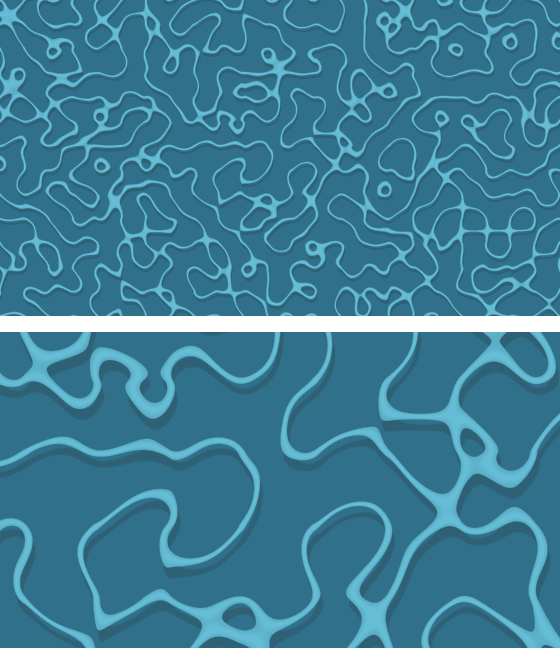
Top, the full canvas; bottom, a detail of the centre.
Write a Shadertoy shader that draws this texture.

```glsl
// Pale, winding ribbons over deep teal, each casting a short drop shadow.
// The ribbons are the narrow band around the zero level of a gradient noise;
// dividing by the local slope gives them evenly smooth edges.

const vec3 WATER_COLOR  = vec3(0.19, 0.44, 0.54);
const vec3 SHADOW_COLOR = vec3(0.18, 0.38, 0.46);
const vec3 RIM_COLOR    = vec3(0.35, 0.68, 0.77);
const vec3 CREST_COLOR  = vec3(0.40, 0.74, 0.84);

const float CELLS_PER_HEIGHT = 13.0;
const float BAND_LEVEL = 0.045;                   // half width in noise value
const vec2  SHADOW_OFFSET = vec2(0.003, -0.0115); // in canvas heights
const float SHADOW_BLUR = 0.002;                  // in canvas heights
const float TWO_PI = 6.2831853;

// Sine hash to a unit gradient of random direction
vec2 randomGradient(vec2 cell) {
    float angle = TWO_PI * fract(sin(dot(cell, vec2(127.1, 311.7))) * 43758.5453);
    return vec2(cos(angle), sin(angle));
}

float cornerValue(vec2 cell, vec2 f, vec2 corner) {
    return dot(randomGradient(cell + corner), f - corner);
}

float gradientNoise(vec2 p) {
    vec2 cell = floor(p);
    vec2 f = fract(p);
    vec2 blend = f * f * (3.0 - 2.0 * f);
    float low  = mix(cornerValue(cell, f, vec2(0, 0)), cornerValue(cell, f, vec2(1, 0)), blend.x);
    float high = mix(cornerValue(cell, f, vec2(0, 1)), cornerValue(cell, f, vec2(1, 1)), blend.x);
    return mix(low, high, blend.y);
}

// x: ribbon coverage, y: depth from edge (0) to centre line (1)
vec2 ribbon(vec2 uv, float softness) {
    vec2 p = uv * CELLS_PER_HEIGHT + 20.0;
    vec2 stepSize = vec2(0.01, 0.0);
    float n = gradientNoise(p);
    vec2 slope = vec2(gradientNoise(p + stepSize.xy), gradientNoise(p + stepSize.yx)) - n;
    float steepness = max(length(slope) / stepSize.x, 0.02);
    float inside = BAND_LEVEL - abs(n);
    float edgeDistance = inside / (steepness * CELLS_PER_HEIGHT);
    float coverage = clamp(0.5 + edgeDistance / softness, 0.0, 1.0);
    return vec2(coverage, clamp(inside / BAND_LEVEL, 0.0, 1.0));
}

void mainImage(out vec4 fragColor, in vec2 fragCoord) {
    vec2 uv = fragCoord / iResolution.y;
    float pixel = 1.0 / iResolution.y;

    vec2 line = ribbon(uv, 1.2 * pixel);
    float shadow = ribbon(uv - SHADOW_OFFSET, max(SHADOW_BLUR, pixel)).x;

    // Layers from back to front: water, shadow, ribbon
    vec3 color = mix(WATER_COLOR, SHADOW_COLOR, shadow);
    vec3 ribbonColor = mix(RIM_COLOR, CREST_COLOR, smoothstep(0.0, 0.8, line.y));
    color = mix(color, ribbonColor, line.x);

    fragColor = vec4(color, 1.0);
}
```
